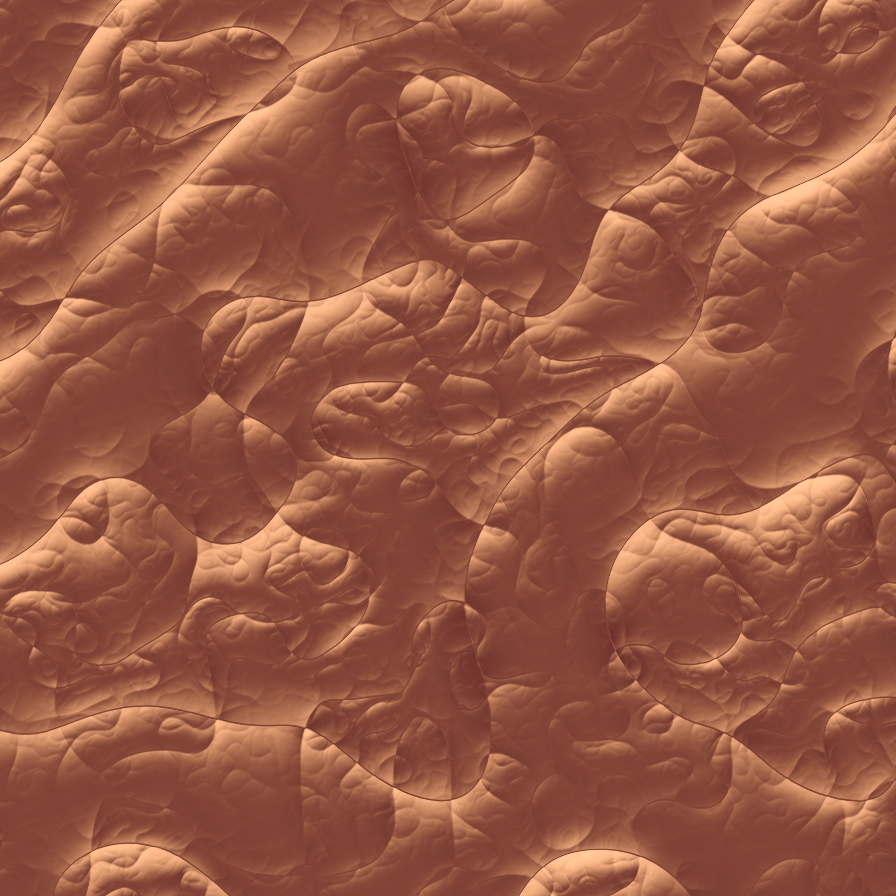
A WebGL 2 fragment shader for this texture:

```glsl
#version 300 es
precision highp float;
// Crumpled copper foil: octaves of folded gradient noise form a relief whose
// creases wander along the zero lines of the noise. The slope of the relief
// is lit by a key light from the upper left and a weaker rim light from below.

uniform vec2 u_resolution;
out vec4 fragColor;

const float TAU = 6.2832;
const int OCTAVES = 5;
const float BASE_CELLS = 4.2;      // noise cells across the canvas
const float DETAIL_GAIN = 0.75;    // slope of each octave relative to the last
const float CREASE_WIDTH = 0.18;   // reach of a fold, in noise value
const float SLOPE_STEP = 0.0014;   // sampling distance, in canvas units

float hash(vec2 cell) {
    return fract(sin(dot(cell, vec2(127.1, 311.7))) * 43758.5453);
}

// Dot product of a lattice corner's random unit gradient with the offset to it
float cornerRamp(vec2 cell, vec2 corner, vec2 local) {
    float angle = TAU * hash(cell + corner);
    return dot(vec2(cos(angle), sin(angle)), local - corner);
}

float gradientNoise(vec2 p) {
    vec2 cell = floor(p);
    vec2 f = p - cell;
    vec2 w = f * f * f * (f * (f * 6.0 - 15.0) + 10.0);
    float low = mix(cornerRamp(cell, vec2(0, 0), f), cornerRamp(cell, vec2(1, 0), f), w.x);
    float high = mix(cornerRamp(cell, vec2(0, 1), f), cornerRamp(cell, vec2(1, 1), f), w.x);
    return mix(low, high, w.y);
}

// Valley with a sharp floor at n = 0 that levels off away from it
float fold(float n, float width) {
    return width * (1.0 - exp(-abs(n) / width));
}

float relief(vec2 p) {
    const mat2 turnAndDouble = mat2(1.6, 1.2, -1.2, 1.6);
    float height = 0.0;
    float slope = 1.0;
    float cells = BASE_CELLS;
    vec2 q = p * BASE_CELLS + vec2(3.7, 8.2);
    for (int i = 0; i < OCTAVES; i++) {
        float n = gradientNoise(q);
        height += slope * fold(n, CREASE_WIDTH) / cells;
        // One side of each fold stays smoother than the other
        slope *= DETAIL_GAIN * mix(0.55, 1.0, smoothstep(-0.25, 0.25, n));
        q = turnAndDouble * q + vec2(11.3, 5.9);
        cells *= 2.0;
    }
    return height;
}

vec2 reliefSlope(vec2 p, float stepSize) {
    vec2 e = vec2(stepSize, 0.0);
    return vec2(relief(p + e.xy) - relief(p - e.xy),
                relief(p + e.yx) - relief(p - e.yx)) / (2.0 * stepSize);
}

// Metallic brightness: 0 on level foil, about 1 in the strongest glints
float sheen(vec2 slope) {
    const vec2 keyDir = vec2(-0.35, 0.94);
    float facing = -dot(slope, keyDir);
    float across = dot(slope, vec2(keyDir.y, -keyDir.x));
    float key = max(facing, 0.0);
    float rim = max(-facing, 0.0);
    float glint = 2.0 * key * key + 0.9 * rim * rim;
    float tone = 0.02 + 0.08 * facing - 0.1 * abs(across);
    return tone + 1.1 * (1.0 - exp(-glint / 1.1));
}

vec3 copper(float t) {
    vec3 color = vec3(0.50, 0.26, 0.21) + t * vec3(0.46, 0.43, 0.23);
    color.b += 0.07 * t * t;
    return color;
}

void main() {
    vec2 p = gl_FragCoord.xy / min(u_resolution.x, u_resolution.y);
    float brightness = sheen(reliefSlope(p, SLOPE_STEP));
    fragColor = vec4(copper(brightness), 1.0);
}
```
